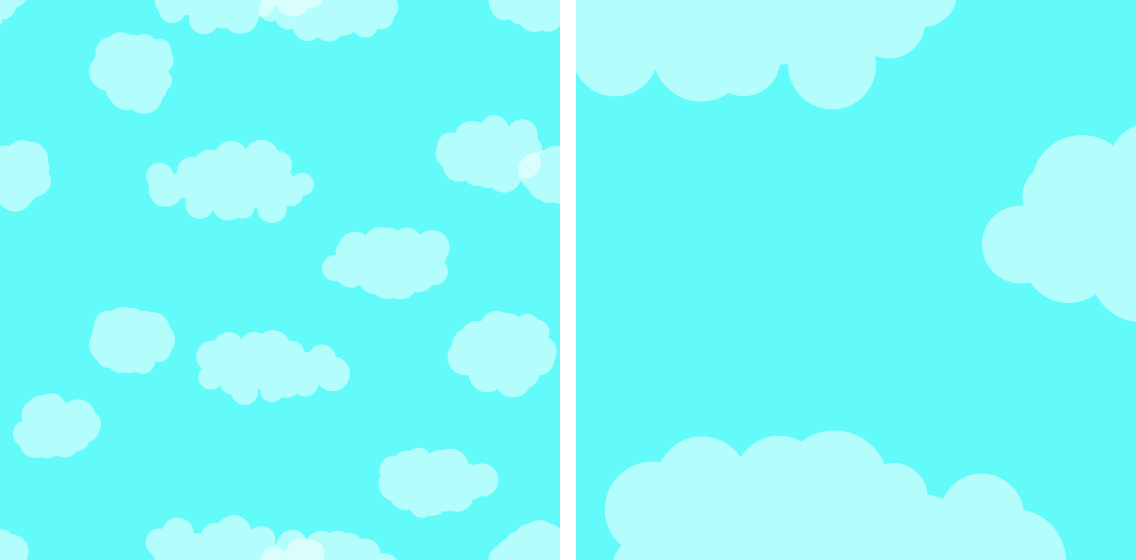
Left: the whole. Right: its middle third, enlarged.
Reproduce this pattern procedurally as a WebGL 1 fragment shader.

```glsl
precision highp float;

uniform vec2 u_resolution;

#define CLOUDS 13
#define PUFFS 14
#define SKY vec3(0.39, 0.98, 0.98)
#define CLOUD_OPACITY 0.51
#define JITTER 0.15
#define HALF_WIDTH vec2(0.048, 0.148)
#define HALF_HEIGHT vec2(0.030, 0.044)
#define PUFF_RADIUS vec2(0.020, 0.034)
#define RIM_SCALE vec2(0.80, 1.16)
#define TAPER 0.9
#define SEED 3.7

const float TAU = 6.2831853;

float hash(float a, float b) {
  return fract(sin(a * 12.9898 + b * 78.233 + SEED) * 4375.85);
}

float pick(vec2 range, float t) {
  return mix(range.x, range.y, t);
}

// Evenly spread lattice that wraps on the unit square, then jittered
vec2 cloudCentre(float id) {
  vec2 lattice = vec2(5.0, 1.0) * id / float(CLOUDS);
  vec2 offset = vec2(hash(id, 1.0), hash(id, 2.0)) - 0.5;
  return lattice + JITTER * offset;
}

// Signed distance to a tapered oval ringed with round puffs
float cloudDistance(vec2 p, float id) {
  float stretch = fract(id * 0.618 + 0.3);
  vec2 oval = vec2(pick(HALF_WIDTH, stretch * stretch),
                   pick(HALF_HEIGHT, hash(id, 3.0)));
  float taper = TAPER * (hash(id, 4.0) - 0.5);

  // Solid core
  float side = clamp(p.x / oval.x, -1.0, 1.0);
  vec2 core = vec2(p.x, p.y / (1.0 + taper * side));
  float d = (length(core / oval) - 1.0) * oval.y;

  // Puffs along the rim, evened out on long clouds
  float evening = 0.25 * max(0.0, 1.0 - oval.y / oval.x);
  for (int j = 0; j < PUFFS; j++) {
    float k = float(j);
    float angle = TAU * (k + 0.6 * hash(id, k + 10.0)) / float(PUFFS);
    angle += evening * sin(2.0 * angle);
    vec2 rim = vec2(cos(angle), sin(angle));
    rim.y *= 1.0 + taper * rim.x;
    rim *= pick(RIM_SCALE, hash(id, k + 70.0));
    float radius = pick(PUFF_RADIUS, hash(id, k + 40.0));
    d = min(d, length(p - rim * oval) - radius);
  }
  return d;
}

void main() {
  vec2 uv = gl_FragCoord.xy / u_resolution;
  float pixel = 1.0 / min(u_resolution.x, u_resolution.y);
  vec3 color = SKY;

  // Translucent white layers, brighter where clouds overlap
  for (int i = 0; i < CLOUDS; i++) {
    float id = float(i);
    vec2 p = fract(uv - cloudCentre(id) + 0.5) - 0.5;
    if (abs(p.x) < 0.23 && abs(p.y) < 0.13) {
      float d = cloudDistance(p, id);
      float cover = 1.0 - smoothstep(-0.6 * pixel, 0.6 * pixel, d);
      color = mix(color, vec3(1.0), CLOUD_OPACITY * cover);
    }
  }

  gl_FragColor = vec4(color, 1.0);
}
```
